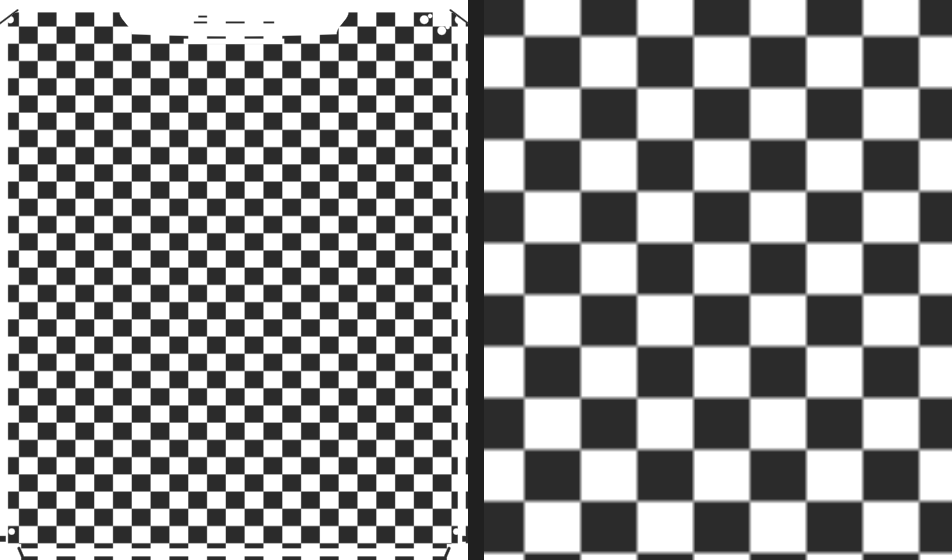
Left: the whole. Right: its middle third, enlarged.
Give the GLSL for this pattern, as a WebGL 2 fragment shader.

```glsl
#version 300 es
precision highp float;
// A dark and white checkerboard cut like a garment panel: a collar at the top,
// plain seam bands at the sides and hem, and small worn marks at the corners.
// The checker is a product of two soft square waves; masks then clear or add ink.

uniform vec2 u_resolution;
out vec4 outColor;

// The sheet spans the whole canvas; y runs downwards on it.
const vec2 SHEET = vec2(642.0, 768.0);
const vec2 CELL = vec2(25.8, 23.62);
const vec2 FIRST_CELL = vec2(26.0, 36.4);
const vec2 SOFT = vec2(0.9, 1.1);
const vec3 PAPER = vec3(1.0);
const vec3 INK = vec3(0.17);

// Soft step, 1 where d is positive.
float inside(float d) {
    return clamp(0.5 + 0.5 * d / SOFT.x, 0.0, 1.0);
}

float band(float x, float lo, float hi) {
    return inside(x - lo) * inside(hi - x);
}

float box(vec2 p, vec2 lo, vec2 hi) {
    return band(p.x, lo.x, hi.x) * band(p.y, lo.y, hi.y);
}

float disc(vec2 p, vec2 center, float radius) {
    return inside(radius - length(p - center));
}

float stroke(vec2 p, vec2 a, vec2 b, float halfWidth) {
    vec2 ab = b - a;
    float t = clamp(dot(p - a, ab) / dot(ab, ab), 0.0, 1.0);
    return inside(halfWidth - length(p - a - ab * t));
}

float checker(vec2 p, vec2 origin, vec2 pitch) {
    vec2 cell = (p - origin) / pitch;
    vec2 edge = (0.5 - abs(mod(cell + 0.5, 2.0) - 1.0)) * pitch;
    vec2 wave = clamp(edge / SOFT, -1.0, 1.0);
    return 0.5 + 0.5 * wave.x * wave.y;
}

// White neckline: a shallow bowl with two thin seams showing the checks.
float collar(vec2 q) {
    float halfWidth = mix(157.0, 141.0, smoothstep(17.0, 46.0, q.y));
    float bottom = 50.0 - 3.0 * pow(q.x / 140.0, 2.0);
    float bowl = inside(halfWidth - q.x) * inside(bottom - q.y);
    float lip = box(q, vec2(-9.0, 53.0), vec2(69.0, 60.5));
    float seam = box(q, vec2(-9.0, 29.5), vec2(55.0, 32.0));
    return max(bowl * (1.0 - seam), lip);
}

// Seam bands that stay blank.
float blankBands(vec2 p, vec2 q) {
    float sides = max(inside(11.0 - p.x), band(p.x, 628.0, 639.0));
    float ends = max(inside(17.0 - p.y), band(p.y, 752.0, 763.0));
    float hemCorner = inside(p.y - 746.0) * inside(q.x - 292.0);
    float shoulder = inside(q.x - 296.0) * inside(q.x * 0.72 - 199.0 - q.y);
    return max(max(sides, ends), max(hemCorner, shoulder));
}

// Blank spots worn into the corner cells.
float wornSpots(vec2 p, vec2 q) {
    float spots = max(disc(p, vec2(14.0, 27.0), 5.0), disc(q, vec2(305.0, 729.0), 4.5));
    for (int i = 0; i < 3; i++) {
        float step = float(i);
        vec2 center = vec2(582.0 + 24.0 * step, 27.0 + 15.0 * mod(step, 2.0));
        spots = max(spots, disc(p, center, 6.0));
        spots = max(spots, disc(p, center + vec2(8.0, -5.0), 3.0));
    }
    return spots;
}

// Dark outlines left at the shoulders and hem.
float cornerMarks(vec2 q) {
    float shoulder = stroke(q, vec2(321.0, 32.0), vec2(297.0, 14.0), 1.2);
    float hem = stroke(q, vec2(295.0, 752.0), vec2(289.0, 766.0), 2.0);
    float foot = box(q, vec2(313.0, 735.0), vec2(330.0, 743.0));
    return max(max(shoulder, hem), foot);
}

void main() {
    vec2 uv = gl_FragCoord.xy / u_resolution;
    vec2 p = vec2(uv.x, 1.0 - uv.y) * SHEET;
    vec2 q = vec2(abs(p.x - 0.5 * SHEET.x), p.y); // mirrored halves

    float ink = checker(p, FIRST_CELL, CELL);
    ink *= 1.0 - blankBands(p, q);
    ink *= 1.0 - collar(q);
    ink *= 1.0 - wornSpots(p, q);
    ink = max(ink, cornerMarks(q));
    ink = max(ink, box(p, vec2(272.0, 21.5), vec2(284.0, 24.0))); // loose thread

    outColor = vec4(mix(PAPER, INK, ink), 1.0);
}
```
